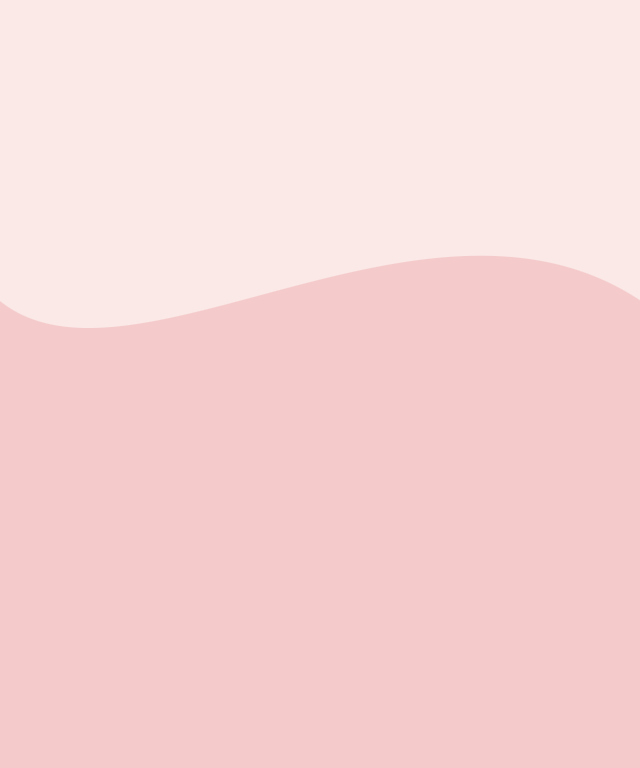
Give the GLSL for this background, as a WebGL 2 fragment shader.

```glsl
#version 300 es
precision highp float;
// Soft pink wave rising under a pale blush sky.
uniform vec2 u_resolution;
out vec4 fragColor;

// One coordinate of a cubic Bezier curve, from its four control values
float bezier(vec4 c, float t) {
  float s = 1.0 - t;
  return dot(c, vec4(s * s * s, 3.0 * s * s * t, 3.0 * s * t * t, t * t * t));
}

// Height of the wave crest at x, found by bisecting the curve parameter
float waveHeight(float x) {
  float t = 0.5;
  float stepSize = 0.25;
  for (int i = 0; i < 18; i++) {
    t += bezier(vec4(0.0, 0.205, 0.668, 1.0), t) < x ? stepSize : -stepSize;
    stepSize *= 0.5;
  }
  return bezier(vec4(0.608, 0.471, 0.792, 0.609), t);
}

void main() {
  vec2 uv = gl_FragCoord.xy / u_resolution;
  vec3 blush = vec3(0.984, 0.914, 0.910);
  vec3 rose = vec3(0.955, 0.792, 0.792);

  // Fill below the crest, with an edge one pixel wide
  float depth = waveHeight(uv.x) - uv.y;
  float fill = clamp(depth / fwidth(depth) + 0.5, 0.0, 1.0);
  fragColor = vec4(mix(blush, rose, fill), 1.0);
}
```
